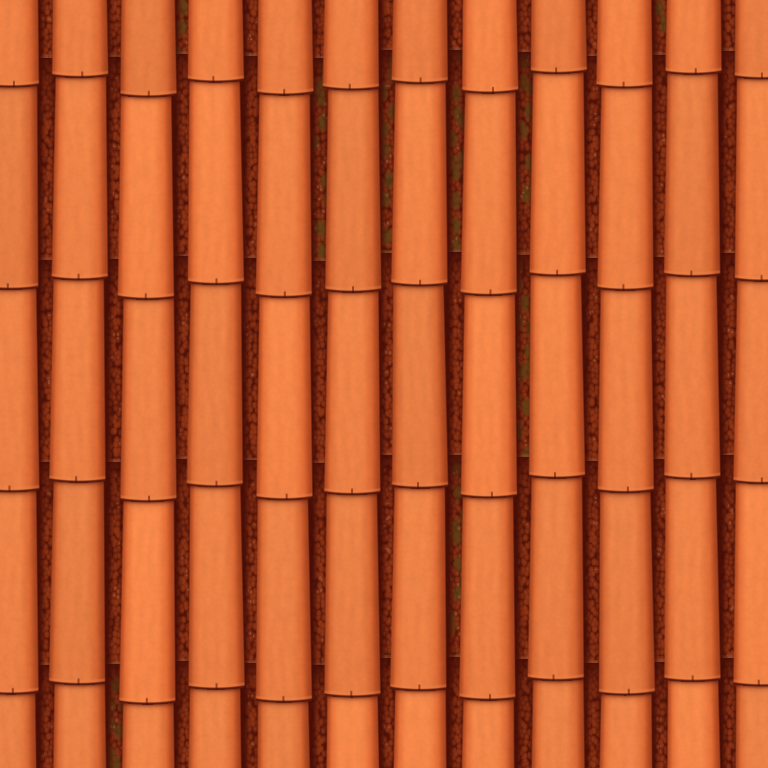
A WebGL 2 fragment shader for this texture:

```glsl
#version 300 es
precision highp float;
// Clay barrel roof: staggered columns of tapered, overlapping cover tiles
// with rough, shaded channels between them. Each pixel finds its column and
// tile by floor/fract; hashes and layered sines vary the repeats.

uniform vec2 u_resolution;
out vec4 outColor;

// Layout, in canvas units
const float COLUMN_PITCH = 0.0888;
const float FIRST_COLUMN = 0.0145;   // centre of the leftmost column
const float ROW_PITCH    = 0.2635;
const float FIRST_LIP    = 0.108;    // measured down from the top
const float FIRST_PAN    = 0.070;    // channel tile edge, from the top
const float HALF_TOP     = 0.0328;   // half width at the upper end
const float HALF_LIP     = 0.0366;   // half width at the lip
const float LIP_BOW      = 0.0028;
const float LIP_LINE     = 0.0026;
const float GRAIN_SCALE  = 170.0;

// Colours
const vec3 CLAY_LIGHT = vec3(0.94, 0.52, 0.285);
const vec3 CLAY_MID   = vec3(0.83, 0.38, 0.18);
const vec3 CLAY_DEEP  = vec3(0.63, 0.25, 0.11);
const vec3 RUST       = vec3(0.55, 0.20, 0.08);
const vec3 SOIL       = vec3(0.40, 0.12, 0.045);
const vec3 SHADOW     = vec3(0.26, 0.045, 0.018);
const vec3 MOSS       = vec3(0.33, 0.25, 0.08);
const vec3 DUST       = vec3(0.62, 0.40, 0.27);

float hash(vec2 p) {
    return fract(sin(dot(p, vec2(127.1, 311.7))) * 4375.85);
}

// Distance to the nearest scattered cell point
float cellular(vec2 p) {
    vec2 cell = floor(p), f = p - cell;
    float nearest = 2.0;
    for (int j = -1; j <= 1; j++)
        for (int i = -1; i <= 1; i++) {
            vec2 o = vec2(i, j);
            vec2 seed = vec2(hash(cell + o), hash(cell + o + 57.3));
            nearest = min(nearest, length(o + seed - f));
        }
    return nearest;
}

// Uneven lip heights from column to column
float stagger(float column) {
    return 0.0117 * cos(2.618 * (column - 2.0)) + 0.0078 * cos(0.483 * (column - 4.0));
}

// Rough channel between the columns
vec3 channelColor(vec2 p) {
    float across = (p.x - FIRST_COLUMN) / COLUMN_PITCH;
    float gap = floor(across);
    float u = across - gap;
    float pan = (p.y - FIRST_PAN) / ROW_PITCH + 0.05 * (hash(vec2(gap, 3.0)) - 0.5);
    float below = fract(pan) * ROW_PITCH;
    float above = ROW_PITCH - below;

    float crumbs = cellular(p * GRAIN_SCALE * vec2(1.0, 0.8));
    float patches = cellular(p * vec2(60.0, 32.0) + 9.0);
    vec3 c = mix(RUST, SOIL, smoothstep(0.15, 0.8, 0.7 * crumbs + 0.4 * patches));
    c = mix(c, SHADOW, 0.6 * smoothstep(0.5, 0.85, crumbs));

    // Sparse moss and pale debris
    float growth = step(0.8, hash(vec2(gap, floor(pan) + 21.0)));
    c = mix(c, MOSS, 0.7 * growth * (1.0 - smoothstep(0.2, 0.5, patches)));
    float fleck = step(0.94, hash(floor(p * GRAIN_SCALE * 0.8) + 5.0));
    c = mix(c, DUST, 0.45 * fleck * (1.0 - smoothstep(0.15, 0.4, crumbs)));

    // Pan edge, its shadow, and shadow cast by the cover on the left
    c = mix(c, DUST, 0.35 * (1.0 - smoothstep(0.002, 0.005, above)));
    c = mix(c, SHADOW, 0.85 * exp(-below / 0.028));
    c = mix(c, SHADOW, 0.9 * (1.0 - smoothstep(0.40, 0.53, u)));
    return mix(c, SHADOW, 0.5 * smoothstep(0.57, 0.63, u));
}

void main() {
    vec2 p = gl_FragCoord.xy / u_resolution;
    p.y = 1.0 - p.y;
    float aa = 1.1 / min(u_resolution.x, u_resolution.y);

    // Column and tile coordinates; along runs from upper end to lip
    float column = floor((p.x - FIRST_COLUMN) / COLUMN_PITCH + 0.5);
    float x = p.x - FIRST_COLUMN - column * COLUMN_PITCH;
    float bow = LIP_BOW * (1.0 - pow(x / HALF_LIP, 2.0));
    float row = (p.y - FIRST_LIP - stagger(column) - bow) / ROW_PITCH;
    vec2 tile = vec2(column, floor(row));
    float along = fract(row);
    float fromTop = along * ROW_PITCH;
    float fromLip = ROW_PITCH - fromTop;

    // Small sideways shift and lean of each tile
    x -= 0.004 * (hash(tile + 11.0) - 0.5) + 0.005 * (hash(tile + 23.0) - 0.5) * (along - 0.5);
    float halfWidth = mix(HALF_TOP, HALF_LIP, along);
    float u = x / halfWidth;

    // Rounded clay shading, lit slightly left of centre
    float lit = smoothstep(-1.0, -0.5, u) * (1.0 - smoothstep(0.25, 0.9, u));
    vec3 clay = mix(CLAY_MID, CLAY_LIGHT, lit * (1.0 - 0.22 * along));
    clay = mix(clay, CLAY_DEEP, smoothstep(0.65, 1.02, u) + 0.8 * smoothstep(0.78, 1.02, -u));

    // Tint, long streaks and fine mottling
    float streak = sin(p.x * 410.0 + 2.0 * sin(p.y * 17.0)) * sin(p.y * 31.0 + column * 2.3);
    float mottle = cellular(p * vec2(75.0, 45.0)) - 0.45;
    float grain = cellular(p * GRAIN_SCALE) - 0.45;
    clay *= 1.0 + 0.07 * (hash(tile) - 0.5) + 0.012 * streak - 0.035 * mottle - 0.03 * grain;

    // Shadow under the lip above, pale rim, nick and dark lip line
    clay = mix(clay, SHADOW, 0.7 * exp(-fromTop / 0.0028));
    clay = mix(clay, CLAY_LIGHT, 0.35 * (1.0 - smoothstep(0.005, 0.008, fromLip)));
    float nickX = abs(x - 0.008 * (hash(tile + 37.0) - 0.5));
    float nick = (1.0 - smoothstep(0.0006, 0.0006 + aa, nickX)) * (1.0 - smoothstep(0.007, 0.010, fromLip));
    clay = mix(clay, SOIL, 0.6 * nick);
    clay = mix(clay, SHADOW, 0.85 * (1.0 - smoothstep(LIP_LINE - aa, LIP_LINE + aa, fromLip)));

    float cover = 1.0 - smoothstep(-aa, aa, abs(x) - halfWidth);
    outColor = vec4(mix(channelColor(p), clay, cover), 1.0);
}
```
